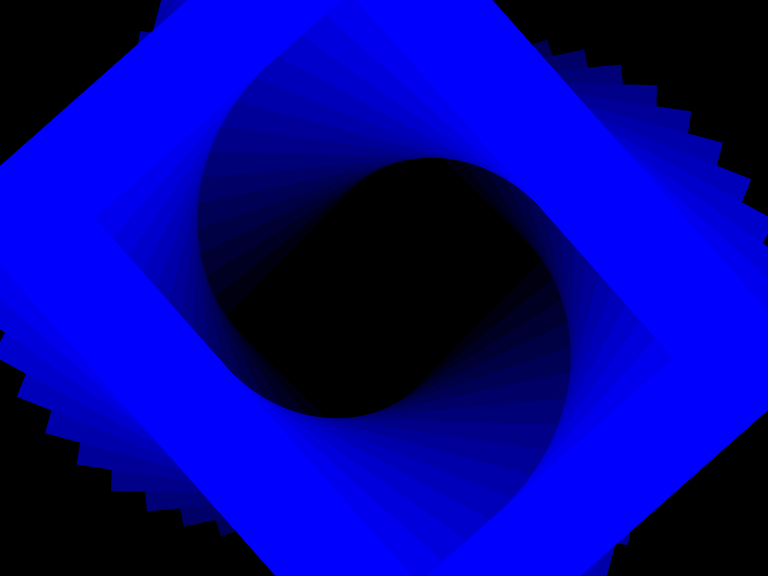
Reproduce this background procedurally as a Shadertoy shader.

```glsl
// Spiral of nested rectangular frames that turn, grow and brighten from black to blue.

const float STEPS = 15.0;

mat2 rotation(float angle) {
    float c = cos(angle), s = sin(angle);
    return mat2(c, -s, s, c);
}

// Signed distance to a sharp-cornered rectangular frame.
float frameDistance(vec2 p, vec2 halfSize, float halfWidth) {
    vec2 q = abs(p) - halfSize;
    return abs(max(q.x, q.y)) - halfWidth;
}

void mainImage(out vec4 fragColor, in vec2 fragCoord) {
    // Centred coordinates, one unit per canvas height
    vec2 p = (fragCoord - 0.5 * iResolution.xy) / iResolution.y;
    float pixel = 1.0 / iResolution.y;
    vec3 color = vec3(0.0);

    // Paint from the small dark frame up to the large bright one
    for (float i = 0.0; i <= STEPS; i++) {
        float stepsBack = STEPS - i;
        float scale = 1.0 - 0.0325 * stepsBack;
        vec2 local = rotation(radians(6.7 * stepsBack - 48.5)) * p;
        float d = frameDistance(local, scale * vec2(0.512, 0.384), scale * 0.0885);
        float coverage = clamp(0.5 - d / pixel, 0.0, 1.0);
        color = mix(color, vec3(0.0, 0.0, i / STEPS), coverage);
    }

    fragColor = vec4(color, 1.0);
}
```
